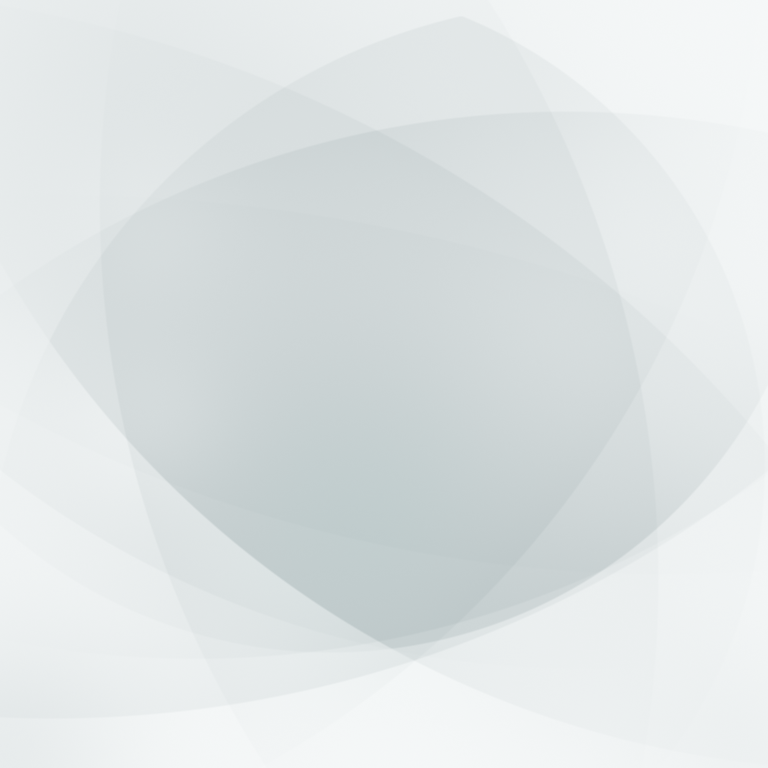
This background is drawn by a WebGL 2 fragment shader. Its source:

```glsl
#version 300 es
precision highp float;

uniform vec2 u_resolution;
out vec4 fragColor;

// Depth inside the circle through three points, negative outside.
float arcDepth(vec2 p, vec2 a, vec2 b, vec2 c) {
    vec2 u = b - a, v = c - a;
    float uu = dot(u, u), vv = dot(v, v);
    vec2 centre = vec2(v.y * uu - u.y * vv, u.x * vv - v.x * uu) / (2.0 * (u.x * v.y - u.y * v.x));
    return length(centre) - distance(p, a + centre);
}

float cover(float depth) {
    return smoothstep(-0.0017, 0.0017, depth);
}

float glow(vec2 p, vec2 centre, float radius) {
    vec2 d = (p - centre) / radius;
    return exp(-dot(d, d));
}

// Translucent sheet fading inward from its rim.
float rim(float depth, float strength) {
    return strength * cover(depth) * exp(-max(depth, 0.0) / 0.2);
}

// Sheet through three points that also fades along the rim, away from b.
float sheet(vec2 p, vec2 a, vec2 b, vec2 c, float strength, float reach) {
    return rim(arcDepth(p, a, b, c), strength) * glow(p, b, reach);
}

float hash(vec2 p) {
    vec3 q = fract(p.xyx * 0.1031);
    q += dot(q, q.yzx + 33.33);
    return fract((q.x + q.y) * q.z);
}

void main() {
    vec2 p = gl_FragCoord.xy / u_resolution;

    // Broad background shading
    float shade = 0.058 * glow(p, vec2(0.15, 0.88), 0.42);
    shade += 0.055 * glow(p, vec2(0.0, 0.0), 0.17);
    shade += 0.025 * glow(p, vec2(0.98, 0.02), 0.13);
    shade += 0.015 * glow(p, vec2(0.78, 0.17), 0.2);

    // Four-sided core and the bottom sweep
    float upperLeft = arcDepth(p, vec2(0.592, 0.977), vec2(0.365, 0.883), vec2(0.065, 0.557));
    float upperRight = arcDepth(p, vec2(0.599, 0.98), vec2(0.807, 0.844), vec2(0.99, 0.479));
    float lowerRight = arcDepth(p, vec2(0.781, 0.255), vec2(0.885, 0.34), vec2(0.986, 0.473));
    float lowerLeft = arcDepth(p, vec2(0.065, 0.555), vec2(0.326, 0.277), vec2(1.0, 0.004));
    float bottom = arcDepth(p, vec2(0.0, 0.066), vec2(0.56, 0.147), vec2(0.807, 0.258));
    float base = cover(bottom) * cover(lowerRight);
    shade += 0.03 * glow(p, vec2(0.45, 0.45), 0.45) * base;
    shade += 0.085 * glow(p, vec2(0.48, 0.41), 0.29) * base * cover(lowerLeft);
    shade += 0.01 * glow(p, vec2(0.61, 0.88), 0.2) * cover(upperLeft) * cover(upperRight);
    shade += rim(upperLeft, 0.024) * cover(upperRight) * glow(p, vec2(0.3, 0.82), 0.45);
    shade += rim(upperRight, 0.023) * cover(upperLeft) * glow(p, vec2(0.807, 0.844), 0.6);
    shade += rim(lowerRight, 0.045) * cover(bottom) * glow(p, vec2(0.83, 0.3), 0.25);
    shade += rim(lowerLeft, 0.05) * mix(0.4, 1.0, cover(upperLeft)) * glow(p, vec2(0.326, 0.277), 0.5);
    shade += rim(bottom, 0.045) * glow(p, vec2(0.5, 0.13), 0.58);

    // Upper sheets
    shade += sheet(p, vec2(0.0, 0.616), vec2(0.495, 0.831), vec2(0.885, 0.846), 0.044, 0.42);
    shade += sheet(p, vec2(0.0, 0.993), vec2(0.651, 0.735), vec2(0.807, 0.616), 0.034, 0.48);
    shade += sheet(p, vec2(0.234, 0.74), vec2(0.521, 0.70), vec2(1.0, 0.544), 0.01, 0.32);

    // Side sheets
    shade += sheet(p, vec2(0.703, 0.883), vec2(0.807, 0.616), vec2(0.855, 0.323), 0.033, 0.42);
    shade += sheet(p, vec2(0.938, 0.74), vec2(0.729, 0.336), vec2(0.345, 0.004), 0.035, 0.36);
    shade += sheet(p, vec2(0.13, 0.74), vec2(0.167, 0.42), vec2(0.345, 0.004), 0.036, 0.38);

    // Lower sheets
    shade += sheet(p, vec2(0.17, 0.145), vec2(0.586, 0.186), vec2(0.99, 0.375), 0.033, 0.36);
    shade += sheet(p, vec2(0.0, 0.473), vec2(0.39, 0.316), vec2(0.768, 0.255), 0.012, 0.45);
    shade += sheet(p, vec2(0.0, 0.388), vec2(0.195, 0.264), vec2(0.547, 0.147), 0.025, 0.35);

    // Soft patches of light
    shade -= 0.025 * glow(p, vec2(0.2, 0.71), 0.11);
    shade -= 0.03 * glow(p, vec2(0.2, 0.45), 0.1);
    shade -= 0.012 * glow(p, vec2(0.78, 0.6), 0.16);
    shade -= 0.015 * glow(p, vec2(0.02, 0.48), 0.15);

    // Cool grey ramp with a teal cast in the lower shadow, and fine grain
    vec3 colour = vec3(0.964, 0.973, 0.974) - shade * vec3(1.0, 0.87, 0.85);
    colour += vec3(-0.01, 0.002, 0.0) * glow(p, vec2(0.47, 0.33), 0.16);
    colour += (hash(gl_FragCoord.xy) - 0.5) / 255.0;
    fragColor = vec4(colour, 1.0);
}
```
